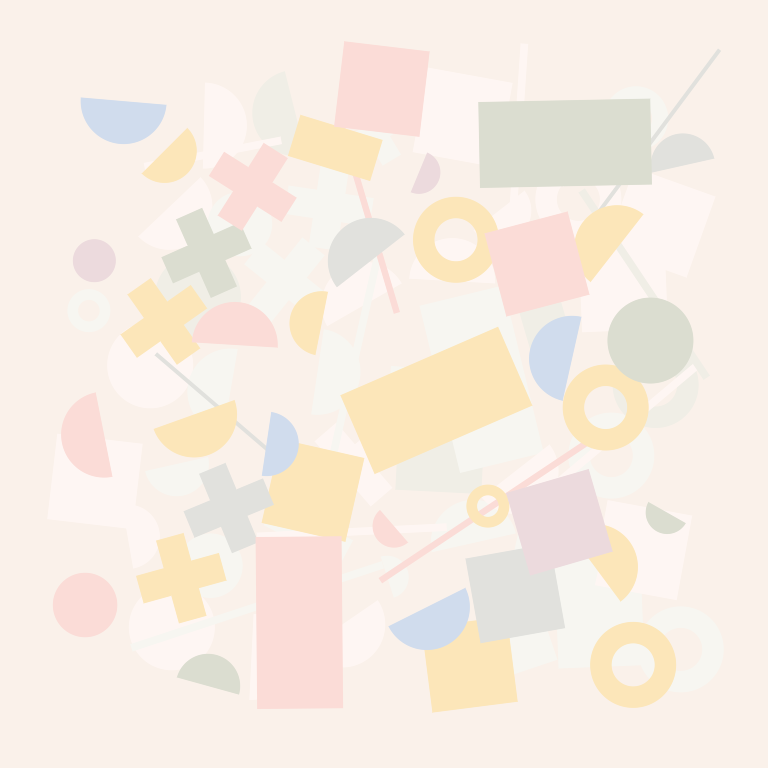
Write a Shadertoy shader that draws this background.

```glsl
// Pastel geometric confetti: discs, rings, half discs, boxes, crosses and thin bars.
// A golden-ratio style sequence spreads the shapes evenly; each one is kept inside
// a plain margin, so the canvas repeats without a seam.

#define MARGIN 0.05
#define UNIT 0.056
#define SOLIDS 44
#define PALES 44
#define BARS 11
#define BIGS 3
#define START vec2(0.85, 0.90)
#define BACKGROUND vec3(0.980, 0.945, 0.917)

const int DISC = 0, RING = 1, HALF = 2, RECT = 3, CROSS = 4;
const int KINDS[8] = int[8](CROSS, HALF, RING, RECT, HALF, DISC, RECT, HALF);

const vec3 YELLOW = vec3(0.988, 0.902, 0.725);
const vec3 SAGE = vec3(0.859, 0.867, 0.816);
const vec3 GREY = vec3(0.882, 0.882, 0.867);
const vec3 PINK = vec3(0.984, 0.863, 0.843);
const vec3 MAUVE = vec3(0.925, 0.855, 0.867);
const vec3 BLUE = vec3(0.816, 0.863, 0.929);
const vec3 WARM_WHITE = vec3(0.998, 0.965, 0.953);
const vec3 MINT_WHITE = vec3(0.967, 0.965, 0.945);
const vec3 PALE_SAGE = vec3(0.941, 0.933, 0.902);

float hash(float n, float salt) {
    return fract(sin(n * 12.9898 + salt * 78.233) * 43758.5453);
}

vec2 rotate(vec2 p, float angle) {
    float c = cos(angle), s = sin(angle);
    return vec2(c * p.x + s * p.y, c * p.y - s * p.x);
}

float boxDist(vec2 p, vec2 halfSize) {
    vec2 d = abs(p) - halfSize;
    return length(max(d, 0.0)) + min(max(d.x, d.y), 0.0);
}

float shapeDist(vec2 p, int kind, vec2 size) {
    float r = size.x;
    if (kind == DISC) return length(p) - r;
    if (kind == RING) return abs(length(p) - 0.75 * r) - 0.25 * r;
    if (kind == HALF) return max(length(p) - r, -p.y);
    if (kind == RECT) return boxDist(p, size);
    return min(boxDist(p, vec2(r, r / 3.0)), boxDist(p, vec2(r / 3.0, r)));
}

// Centre of the n-th shape, with its rotated bounds kept inside the margin.
vec2 place(float n, vec2 size, float angle) {
    vec2 turn = abs(vec2(cos(angle), sin(angle)));
    vec2 inset = MARGIN + vec2(dot(turn, size), dot(turn.yx, size));
    return mix(inset, 1.0 - inset, fract(START + n * vec2(0.75488, 0.56984)));
}

float bigDist(vec2 p, int k) {
    vec2 size = UNIT * vec2(2.0, 1.0);
    float angle = 0.02 + 0.39 * float(k * k);
    return boxDist(rotate(p - place(float(k), size, angle), angle), size);
}

vec3 solidColour(int i) {
    return i < 14 ? YELLOW : i < 22 ? SAGE : i < 27 ? GREY
         : i < 35 ? PINK : i < 40 ? MAUVE : BLUE;
}

vec3 paleColour(float h) {
    return h < 0.38 ? WARM_WHITE : h < 0.82 ? MINT_WHITE : PALE_SAGE;
}

void paint(inout vec3 colour, vec3 ink, float dist) {
    float edge = 0.6 / min(iResolution.x, iResolution.y);
    colour = mix(colour, ink, 1.0 - smoothstep(-edge, edge, dist));
}

void paintShape(inout vec3 colour, vec2 p, int i, bool solid) {
    float n = float(i + BIGS + (solid ? 0 : SOLIDS));
    int kind = KINDS[i % 8];
    if (solid && i < 14 && kind == DISC) kind = RING;
    if (solid && i >= 40) kind = HALF;

    float pick = hash(n, 1.0), spin = hash(n, 2.0);
    vec2 size = vec2(UNIT * (pick < 0.6 ? 1.0 : pick < 0.85 ? 0.75 : 0.5));
    if (kind == RECT) {
        size = UNIT * (pick < 0.5 ? vec2(1.0) : vec2(1.0, 0.5));
        if (!solid && pick > 0.75) size = UNIT * vec2(2.0, 1.0);
    }
    float angle = kind == RECT ? 1.5708 * floor(4.0 * spin) + hash(n, 3.0) - 0.5 : 6.2832 * spin;
    vec2 centre = place(n, size, angle);

    // Leave room around the big boxes.
    if (solid)
        for (int k = 0; k < BIGS; k++)
            if (bigDist(centre, k) < 0.5 * size.x) return;

    vec3 ink = solid ? solidColour(i) : paleColour(hash(n, 4.0));
    paint(colour, ink, shapeDist(rotate(p - centre, angle), kind, size));
}

void paintBar(inout vec3 colour, vec2 p, int i) {
    float n = float(i) + 120.0, angle = 3.1416 * hash(n, 5.0);
    vec2 size = vec2(mix(0.09, 0.18, hash(n, 6.0)), i < 7 ? 0.005 : i < 9 ? 0.0042 : 0.0026);
    vec3 ink = i < 7 ? paleColour(hash(n, 7.0)) : i < 9 ? PINK : GREY;
    paint(colour, ink, boxDist(rotate(p - place(n, size, angle), angle), size));
}

void mainImage(out vec4 fragColor, in vec2 fragCoord) {
    vec2 p = fragCoord / iResolution.xy;
    vec3 colour = BACKGROUND;
    for (int i = 0; i < PALES; i++) paintShape(colour, p, i, false);
    for (int i = 0; i < BARS; i++) paintBar(colour, p, i);
    for (int i = 0; i < SOLIDS; i++) paintShape(colour, p, i, true);
    for (int k = 0; k < BIGS; k++) paint(colour, k == 0 ? SAGE : k == 1 ? YELLOW : PINK, bigDist(p, k));
    fragColor = vec4(colour, 1.0);
}
```
